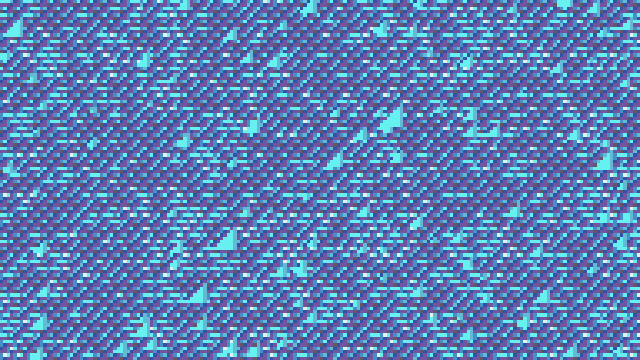
A WebGL 1 fragment shader for this texture:

```glsl
precision highp float;

uniform vec2 u_resolution;

const float ROWS = 108.0;
const float TILE_WIDTH = 4.0;
const float EDGE_SOFTNESS = 0.16;
const float WHITE_CHANCE = 0.4;
const float LONG_DASH_CHANCE = 0.5;
const float BROWN_CHANCE = 0.78;
const float TEAL_CHANCE = 0.6;
const float BIG_PITCH = 16.0;
const float BIG_CHANCE = 0.25;
const float SMALL_PITCH = 8.0;
const float SMALL_CHANCE = 0.7;
const vec2 BUSY_SHARE = vec2(0.12, 0.56);

const vec3 PURPLE = vec3(0.45, 0.33, 0.62);
const vec3 NAVY = vec3(0.20, 0.32, 0.65);
const vec3 SKY = vec3(0.28, 0.56, 0.78);
const vec3 TEAL = vec3(0.39, 0.73, 0.83);
const vec3 CYAN = vec3(0.40, 0.94, 0.94);
const vec3 BROWN = vec3(0.40, 0.34, 0.40);
const vec3 WHITE = vec3(0.88, 0.95, 0.93);

float hash(vec2 p) {
  vec3 q = fract(vec3(p.xyx) * vec3(0.1031, 0.1030, 0.0973));
  q += dot(q, q.yzx + 33.33);
  return fract((q.x + q.y) * q.z);
}

float noise(vec2 p) {
  vec2 i = floor(p);
  vec2 f = fract(p);
  f = f * f * (3.0 - 2.0 * f);
  float low = mix(hash(i), hash(i + vec2(1.0, 0.0)), f.x);
  float high = mix(hash(i + vec2(0.0, 1.0)), hash(i + 1.0), f.x);
  return mix(low, high, f.y);
}

// Small patches with a faint share of rising bands
float activity(vec2 cell) {
  float patches = noise(cell * vec2(0.08, 0.09) + 17.0);
  float bands = noise(vec2(cell.x * 0.05, (cell.y - 0.25 * cell.x) * 0.25) + 71.0);
  float level = smoothstep(0.2, 0.8, mix(patches, bands, 0.35));
  return mix(BUSY_SHARE.x, BUSY_SHARE.y, level);
}

// Diagonal weave: every row steps one cell to the right
vec3 weave(vec2 cell) {
  float pairRow = floor(cell.y / 2.0);
  bool upper = mod(cell.y, 2.0) > 0.5;
  float sheared = cell.x - cell.y;
  float phase = mod(sheared, TILE_WIDTH);
  vec2 tile = vec2(floor(sheared / TILE_WIDTH), pairRow);
  vec2 tileCell = vec2(tile.x * TILE_WIDTH, 0.0) + pairRow * 2.0;
  bool busy = hash(tile + 203.0) < activity(tileCell);
  float variant = hash(tile + 411.0);

  if (!upper) {
    if (phase < 0.5) return busy ? SKY : (variant < BROWN_CHANCE ? BROWN : TEAL);
    return phase < 1.5 ? NAVY : PURPLE;
  }
  if (phase > 2.5) return SKY;
  if (!busy) {
    if (phase < 0.5) return variant < TEAL_CHANCE ? TEAL : CYAN;
    return phase < 1.5 ? NAVY : PURPLE;
  }
  if (phase < 0.5) return variant < WHITE_CHANCE ? WHITE : CYAN;
  if (phase < 1.5) return CYAN;
  return variant > 1.0 - LONG_DASH_CHANCE ? CYAN : PURPLE;
}

// Stepped right triangles with an upright, shaded right side
vec3 addTriangle(vec3 color, vec2 cell, float pitch, float chance, vec2 sizes, float seed) {
  vec2 block = floor(cell / pitch);
  vec2 key = block + seed;
  if (hash(key) > chance) return color;
  float size = floor(mix(sizes.x, sizes.y, hash(key + 31.0)));
  vec2 room = vec2(pitch - size);
  vec2 shift = floor(room * vec2(hash(key + 57.0), hash(key + 89.0)));
  vec2 corner = block * pitch + vec2(size - 1.0, 0.0) + shift;
  float left = corner.x - cell.x;
  float up = cell.y - corner.y;
  bool inside = left > -0.5 && up > -0.5 && left + up < size - 0.5;
  if (!inside) return color;
  return left < 0.5 ? TEAL : CYAN;
}

vec3 cellColor(vec2 cell) {
  vec3 color = weave(cell);
  float smallChance = SMALL_CHANCE * activity(floor(cell / SMALL_PITCH) * SMALL_PITCH);
  color = addTriangle(color, cell, SMALL_PITCH, smallChance, vec2(2.0, 4.99), 503.0);
  return addTriangle(color, cell, BIG_PITCH, BIG_CHANCE, vec2(4.0, 8.0), 607.0);
}

void main() {
  // Four close samples smooth the cell borders
  vec3 sum = vec3(0.0);
  for (int j = 0; j < 2; j++) {
    for (int i = 0; i < 2; i++) {
      vec2 offset = (vec2(float(i), float(j)) * 2.0 - 1.0) * EDGE_SOFTNESS;
      sum += cellColor(floor((gl_FragCoord.xy + offset) / u_resolution.y * ROWS));
    }
  }
  gl_FragColor = vec4(sum / 4.0, 1.0);
}
```
